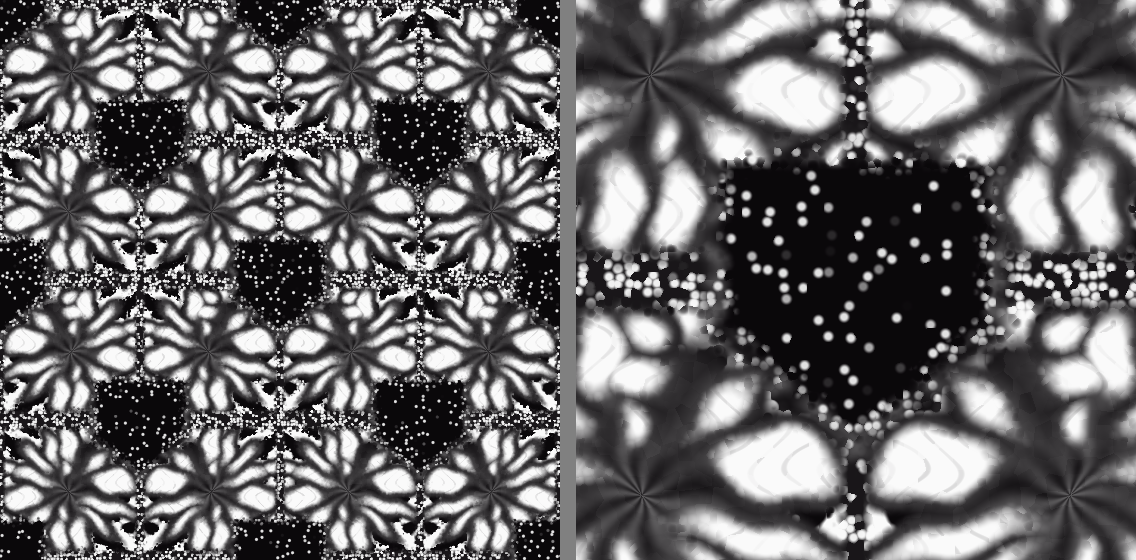
Left, the full canvas; right, a detail of the centre.
Write a three.js fragment shader that draws this pattern.

```glsl
// Black and white kaleidoscope of mirrored blossoms: 2 x 2 repeats, each of 2 x 2 flowers.
// Petals are ellipses in a folded flower frame, curls are layered sines,
// and the speckled dark shields between them use wrapped cellular noise.
varying vec2 vUv;

const float FLOWERS = 4.0;
const vec3 INK = vec3(0.04, 0.03, 0.04);
const vec3 PAPER = vec3(0.98);

float hash(vec2 p) {
  return fract(sin(dot(p, vec2(127.1, 311.7))) * 43758.5);
}

// Nearest jittered point on a wrapped grid: x = distance, y = its random value.
vec2 cellular(vec2 uv, float count) {
  vec2 g = uv * count;
  vec2 best = vec2(9.0, 0.0);
  for (int j = -1; j <= 1; j++) {
    for (int i = -1; i <= 1; i++) {
      vec2 cell = floor(g) + vec2(float(i), float(j));
      vec2 id = mod(cell, count);
      vec2 jitter = 0.15 + 0.7 * vec2(hash(id), hash(id + 41.3));
      float d = length(cell + jitter - g);
      if (d < best.x) best = vec2(d, hash(id + 17.9));
    }
  }
  return best;
}

// Soft grains; density is the share of cells that carry one.
float grains(vec2 cell, float density, float radius) {
  float lit = smoothstep(1.0 - density, 1.1 - density, cell.y);
  return lit * smoothstep(radius, radius * 0.35, cell.x);
}

float petal(vec2 p, vec2 centre, vec2 size, float angle) {
  vec2 u = vec2(cos(angle), sin(angle));
  vec2 d = p - centre;
  vec2 q = vec2(dot(d, u), dot(d, vec2(-u.y, u.x)));
  return (length(q / size) - 1.0) * min(size.x, size.y);
}

float sidePetals(vec2 p) {
  float d = petal(p, vec2(-0.34, -0.07), vec2(0.145, 0.088), -0.1);
  d = min(d, petal(p, vec2(0.32, 0.05), vec2(0.135, 0.08), 0.05));
  d = min(d, petal(p, vec2(0.25, -0.11), vec2(0.16, 0.036), -0.38));
  d = min(d, petal(p, vec2(0.43, -0.17), vec2(0.05, 0.034), 0.3));
  d = min(d, petal(p, vec2(-0.29, 0.11), vec2(0.19, 0.038), -0.25));
  d = min(d, petal(p, vec2(-0.21, 0.21), vec2(0.12, 0.03), -0.75));
  d = min(d, petal(p, vec2(0.2, 0.18), vec2(0.11, 0.04), 0.7));
  d = min(d, petal(p, vec2(-0.21, -0.21), vec2(0.1, 0.032), 0.75));
  d = min(d, petal(p, vec2(0.21, -0.23), vec2(0.11, 0.034), -0.75));
  return min(d, petal(p, vec2(0.45, 0.2), vec2(0.035), 0.0));
}

float lowerPetals(vec2 p) {
  float d = petal(p, vec2(0.055, 0.33), vec2(0.055, 0.11), 0.1);
  d = min(d, petal(p, vec2(-0.085, 0.31), vec2(0.055, 0.125), 0.15));
  return min(d, petal(p, vec2(0.03, 0.165), vec2(0.025, 0.05), -0.2));
}

// Trefoil on even rows, split oval on odd rows.
float upperPetals(vec2 p, float odd) {
  float trefoil = petal(p, vec2(0.0, -0.28), vec2(0.075, 0.045), 0.2);
  trefoil = min(trefoil, petal(p, vec2(0.09, -0.33), vec2(0.055, 0.1), 0.1));
  trefoil = min(trefoil, petal(p, vec2(-0.02, -0.39), vec2(0.05, 0.04), 0.4));
  float oval = petal(p, vec2(-0.01, -0.34), vec2(0.06, 0.125), 0.05);
  oval = min(oval, petal(p, vec2(0.11, -0.3), vec2(0.036, 0.11), 0.25));
  return min(mix(trefoil, oval, odd), petal(p, vec2(0.01, -0.165), vec2(0.028, 0.045), 0.0));
}

// Flat-topped shield with a pointed foot.
float shield(vec2 q) {
  float x = abs(q.x);
  return max(max(x - 0.31, -q.y - 0.28), x * 0.65 + q.y * 0.76 - 0.28);
}

float curls(vec2 p) {
  float a = sin(p.x * 25.0 + 2.0 * sin(p.y * 17.0));
  float b = sin(p.y * 27.0 + 2.0 * sin(p.x * 19.0));
  return smoothstep(-0.3, 0.3, a + b + 0.1);
}

void main() {
  // Flower frame: y runs down, alternate flowers are mirrored.
  vec2 g = vec2(vUv.x, 1.0 - vUv.y) * FLOWERS;
  vec2 id = floor(g);
  vec2 f = fract(g);
  f.x = mix(f.x, 1.0 - f.x, mod(id.x + id.y, 2.0));
  vec2 p = f - vec2(0.52, 0.51);
  p += 0.011 * vec2(sin(p.y * 34.0 + 1.0), sin(p.x * 29.0));
  float r = length(p);

  vec2 fine = cellular(vUv, 180.0);
  vec2 coarse = cellular(vUv, 104.0);
  float rough = (fine.y - 0.5) * smoothstep(0.8, 0.2, fine.x);

  // Smoky spokes around the heart.
  float spokes = 0.5 + 0.5 * sin(atan(p.y, p.x) * 9.0 + 5.0 * r);
  float tone = 0.22 * spokes * exp(-5.0 * r) + 0.05 * coarse.y;

  // Petals with grey rims and faint veins.
  float d = min(min(sidePetals(p), lowerPetals(p)), upperPetals(p, mod(id.y, 2.0)));
  d += 0.008 * rough;
  float vein = smoothstep(0.75, 1.0, sin(p.x * 75.0 + 3.0 * sin(p.y * 31.0)));
  float white = 1.0 - 0.13 * vein * coarse.y;
  tone += 0.24 * exp(-35.0 * max(d, 0.0));
  tone = mix(tone, white, smoothstep(0.014, -0.02, d));

  // Ragged curls in the outer corners.
  float outer = smoothstep(0.34, 0.42, r) * smoothstep(0.018, 0.045, d);
  tone = mix(tone, curls(p + 0.035 * rough), outer);

  // Grainy seams where flowers meet.
  vec2 border = min(f, 1.0 - f);
  float seam = min(border.y, border.x * 1.7 + 0.015) + 0.06 * rough;
  float salt = grains(fine, 0.6, 0.75);
  tone = mix(tone, 0.06 + 0.9 * salt, smoothstep(0.09, 0.035, seam));

  // Dark shields: smoky grainy rim, then sparse white dots on black.
  float s = min(shield(f), shield(f - 1.0)) + 0.05 * rough;
  float smoke = 0.18 + 0.12 * sin(f.x * 41.0 + 2.0 * sin(f.y * 37.0));
  float rim = smoothstep(0.09, 0.02, s) * smoothstep(-0.01, 0.04, d);
  tone = mix(tone, smoke + 0.6 * grains(fine, 0.35, 0.7), rim);
  tone = mix(tone, 0.9 * grains(coarse, 0.3, 0.42), smoothstep(0.02, -0.02, s));

  gl_FragColor = vec4(mix(INK, PAPER, clamp(tone, 0.0, 1.0)), 1.0);
}
```
